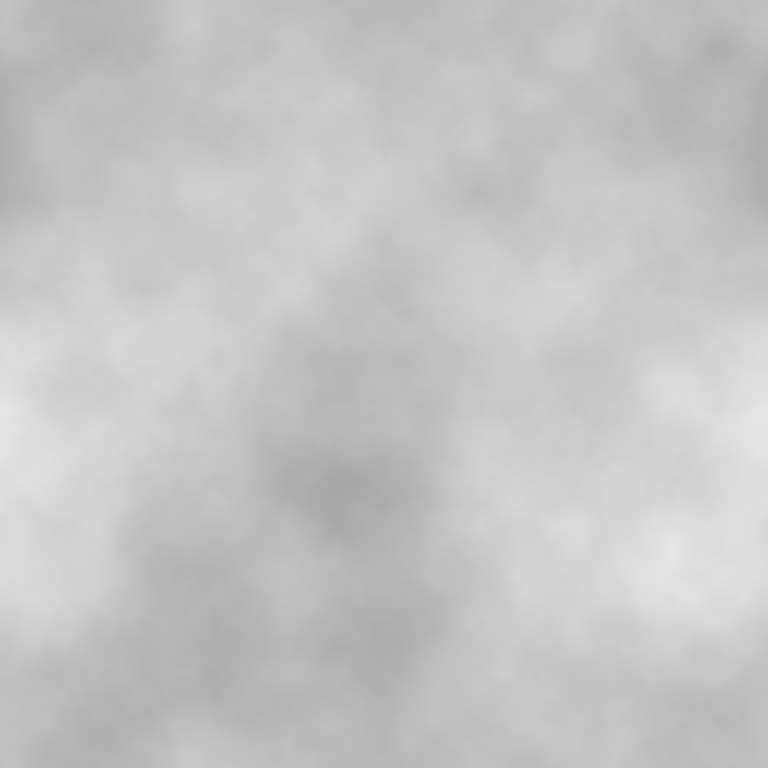
Write a three.js fragment shader that draws this texture.

```glsl
// Soft grey clouds: tiling fractal value noise over one broad light and dark swell.
varying vec2 vUv;

const float TAU = 6.283185;
const float MEAN_GREY = 0.77;
const float SWELL_CONTRAST = 0.058;
const float CLOUD_CONTRAST = 0.18;
const float BASE_CELLS = 4.0;      // whole number, so the noise wraps
const float OCTAVE_GAIN = 0.5;
const int OCTAVES = 6;
const vec2 SWELL_SHIFT = vec2(-0.03, -0.05);
const float DARKEST = 0.63;
const float LIGHTEST = 0.90;

float hash(vec2 cell) {
  vec3 p = fract(vec3(cell.xyx) * 0.1031);
  p += dot(p, p.yzx + 33.33);
  return fract((p.x + p.y) * p.z);
}

// Value noise around zero that repeats after the given number of cells.
float tilingNoise(vec2 p, float cells, float seed) {
  vec2 cell = floor(p);
  vec2 blend = smoothstep(0.0, 1.0, p - cell);
  vec2 low = mod(cell, cells) + seed;
  vec2 high = mod(cell + 1.0, cells) + seed;
  float bottom = mix(hash(low), hash(vec2(high.x, low.y)), blend.x);
  float top = mix(hash(vec2(low.x, high.y)), hash(high), blend.x);
  return mix(bottom, top, blend.y) - 0.5;
}

// Each octave doubles the cell count, keeping the tile closed.
float clouds(vec2 uv) {
  float sum = 0.0;
  float weight = 1.0;
  float cells = BASE_CELLS;
  for (int i = 0; i < OCTAVES; i++) {
    sum += weight * tilingNoise(uv * cells, cells, 17.0 * float(i + 1));
    weight *= OCTAVE_GAIN;
    cells *= 2.0;
  }
  return sum;
}

// Light upper left and lower right, dark upper right and lower left.
float swell(vec2 uv) {
  vec2 wave = sin(TAU * (uv + SWELL_SHIFT));
  return -wave.x * wave.y;
}

void main() {
  float grey = MEAN_GREY + SWELL_CONTRAST * swell(vUv) + CLOUD_CONTRAST * clouds(vUv);
  gl_FragColor = vec4(vec3(clamp(grey, DARKEST, LIGHTEST)), 1.0);
}
```
